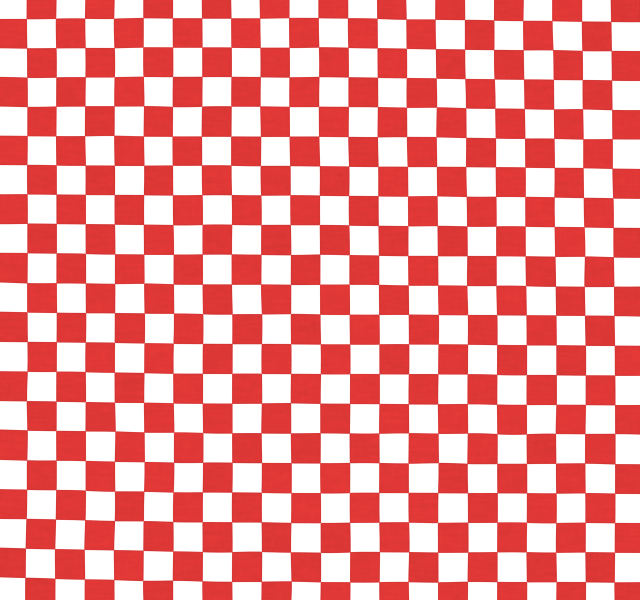
This pattern is drawn by a WebGL 1 fragment shader. Its source:

```glsl
precision highp float;
// Red and white checkerboard cotton, gently pulled out of square, with a fine weave.
uniform vec2 u_resolution;

#define CELLS vec2(21.787, 20.225)   // squares across and down
#define OFFSET vec2(0.064, 0.38)     // part of a square cut off at left and top
#define RED vec3(0.873, 0.218, 0.212)
#define WHITE vec3(1.0)
#define WOBBLE 0.035                 // edge waviness, in squares
#define INK_SPREAD 0.008             // growth of red into white, in squares
#define RIM_DARKEN 0.04              // denser ink along red borders
#define WEAVE 0.075                  // thread contrast in the red
#define TONE 0.02                    // brightness change between squares

float hash(vec2 p) {
  vec3 q = fract(p.xyx * 0.1031);
  q += dot(q, q.yzx + 33.33);
  return fract((q.x + q.y) * q.z);
}

float noise(vec2 p) {
  vec2 i = floor(p);
  vec2 f = fract(p);
  f = f * f * (3.0 - 2.0 * f);
  float low = mix(hash(i), hash(i + vec2(1.0, 0.0)), f.x);
  float high = mix(hash(i + vec2(0.0, 1.0)), hash(i + 1.0), f.x);
  return mix(low, high, f.y);
}

// Cloth distortion in squares; uv runs from the top left corner.
vec2 clothPull(vec2 uv) {
  float left = max(1.0 - 2.0 * uv.x, 0.0);
  float right = max(2.0 * uv.x - 1.0, 0.0);
  float top = max(1.0 - 1.8 * uv.y, 0.0);
  float bottom = smoothstep(0.8, 1.0, uv.y);
  vec2 pull;
  pull.x = 0.14 * uv.x * top + 0.085 * left * left * bottom;
  pull.x += 0.04 * sin(3.1416 * uv.x) * (1.0 - uv.x);
  pull.y = left * left * (0.2 * uv.y - 0.03) - 0.14 * right * (1.0 - uv.y);
  pull.y += 0.05 * sin(3.1416 * uv.y) * (1.0 - uv.y);
  return pull;
}

// Signed distance to the checker border, positive inside red.
float checker(vec2 p) {
  vec2 toEdge = 0.5 - abs(fract(p) - 0.5);
  vec2 id = floor(p);
  float side = 2.0 * mod(id.x + id.y, 2.0) - 1.0;
  return side * min(toEdge.x, toEdge.y);
}

// Crossed threads, strongest along the horizontal.
float weave(vec2 p) {
  float weft = noise(p * vec2(2.5, 13.0));
  float warp = noise(p * vec2(13.0, 3.0) + 71.0);
  float fleck = noise(p * 11.0 + 37.0);
  return 0.5 * weft + 0.25 * warp + 0.25 * fleck - 0.5;
}

void main() {
  vec2 uv = gl_FragCoord.xy / u_resolution;
  uv.y = 1.0 - uv.y;

  // Distorted grid
  vec2 flatCloth = uv * CELLS + OFFSET;
  vec2 wave = vec2(noise(flatCloth * 0.8 + 11.0), noise(flatCloth * 0.8 + 53.0)) - 0.5;
  vec2 p = flatCloth + clothPull(uv) + WOBBLE * wave;

  // Printed squares
  float d = checker(p) + INK_SPREAD;
  float pixel = CELLS.x / u_resolution.x;
  float ink = smoothstep(-0.65 * pixel, 0.65 * pixel, d);

  // Ink density
  float shade = 1.0 + WEAVE * weave(flatCloth);
  shade += TONE * (hash(floor(p) + 5.0) - 0.5);
  shade -= RIM_DARKEN * (1.0 - smoothstep(0.02, 0.06, d));

  gl_FragColor = vec4(mix(WHITE, RED * shade, ink), 1.0);
}
```
